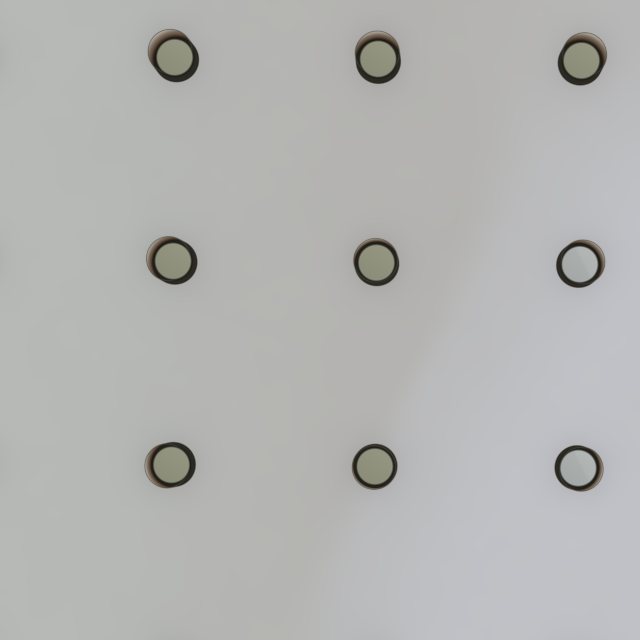
Write a WebGL 1 fragment shader that draws this pattern.

```glsl
precision highp float;
// A pale sheet pierced by a square grid of round holes, each with a disc at its bottom.
// Every hole is a front rim and a back rim shifted by parallax: the exposed near wall
// is lit brown and the far wall dark. A soft curved edge of cool light crosses the sheet.

uniform vec2 u_resolution;

#define PITCH 0.324                   // hole spacing, in canvas heights
#define FIRST_HOLE vec2(0.2656, 0.080) // top left hole, measured from the top left
#define TILT 0.008                    // slight rotation of the grid
#define RIM_RADIUS 0.108              // radii are in units of the spacing
#define DISC_RADIUS 0.087
#define PARALLAX_START vec2(0.032, 0.041)
#define PARALLAX_STEP vec2(-0.0265, -0.024)
#define DISC_DEPTH 0.72               // share of the parallax taken by the disc
#define OLIVE vec3(0.565, 0.570, 0.490)
#define PALE_DISC vec3(0.660, 0.675, 0.668)
#define DARK_WALL vec3(0.165, 0.165, 0.140)
#define COOL_SHEET vec3(0.752, 0.757, 0.775)

vec2 gradientAt(vec2 cell) {
  float h = fract(sin(dot(cell, vec2(127.1, 311.7))) * 43758.5);
  return vec2(cos(6.2832 * h), sin(6.2832 * h));
}

float gradientNoise(vec2 p) {
  vec2 i = floor(p), f = p - i;
  vec2 w = f * f * f * (f * (f * 6.0 - 15.0) + 10.0);
  float a = dot(gradientAt(i), f);
  float b = dot(gradientAt(i + vec2(1.0, 0.0)), f - vec2(1.0, 0.0));
  float c = dot(gradientAt(i + vec2(0.0, 1.0)), f - vec2(0.0, 1.0));
  float d = dot(gradientAt(i + 1.0), f - 1.0);
  return mix(mix(a, b, w.x), mix(c, d, w.x), w.y);
}

float capsuleDistance(vec2 p, vec2 end, float radius) {
  float along = clamp(dot(p, end) / max(dot(end, end), 1e-6), 0.0, 1.0);
  return length(p - end * along) - radius;
}

float coverage(float d, float soft) {
  return 1.0 - smoothstep(-soft, soft, d);
}

// Horizontal distance past the curved edge of the cool light.
float pastLightEdge(vec2 p) {
  return p.x - 0.48 - 0.30 * smoothstep(-0.05, 0.80, 1.0 - p.y);
}

vec3 sheetColor(vec2 p) {
  vec3 left = vec3(0.715, 0.725, 0.712);
  vec3 middle = vec3(0.705, 0.702, 0.693);
  vec3 color = mix(left, middle, smoothstep(0.0, 0.65, p.x));
  float past = pastLightEdge(p);
  float blur = 0.025 + 0.10 * abs(p.y - 0.60);
  float cool = 0.45 * smoothstep(-blur, blur, past) + 0.55 * smoothstep(-0.03, 0.28, past);
  color = mix(color, COOL_SHEET, cool * mix(0.35, 1.0, smoothstep(0.0, 0.35, p.y)));
  return color + 0.004 * gradientNoise(p * 7.0) + 0.003 * gradientNoise(p * 23.0);
}

vec3 discColor(vec2 p, vec2 fromDisc) {
  float lit = smoothstep(0.05, 0.15, pastLightEdge(p)) * smoothstep(0.15, 0.36, p.y);
  vec3 color = mix(OLIVE, PALE_DISC, lit);
  color += 0.018 * dot(fromDisc, vec2(0.6, -0.8)) / DISC_RADIUS;
  // Faint reflected facet on the lit discs
  float facet = smoothstep(-0.01, 0.01, fromDisc.x - 0.5 * fromDisc.y - 0.02);
  return color + 0.022 * lit * facet;
}

void main() {
  vec2 p = gl_FragCoord.xy / u_resolution.y;
  p.y = 1.0 - p.y;

  // Grid cell and its local frame, centred on the front rim
  vec2 grid = (p - FIRST_HOLE) / PITCH;
  grid += TILT * vec2(grid.y, -grid.x);
  vec2 id = floor(grid + 0.5);
  vec2 local = grid - id;
  vec2 holeCenter = FIRST_HOLE + PITCH * (id + TILT * vec2(-id.y, id.x));
  float soft = max(1.0 / (u_resolution.y * PITCH), 0.004);

  vec2 shift = PARALLAX_START + PARALLAX_STEP * id;
  vec2 fromDisc = local - shift * DISC_DEPTH;
  float hole = capsuleDistance(local, shift, RIM_RADIUS);
  float front = length(local) - RIM_RADIUS;
  float back = length(local - shift) - RIM_RADIUS + 0.006;
  float disc = length(fromDisc) - DISC_RADIUS;

  // Sheet with a weak shadow around each opening
  vec3 color = sheetColor(p);
  color -= 0.035 * exp(-max(hole, 0.0) / 0.06);

  // Near wall fades from a pale lip through brown into the dark
  float height = clamp(back / (length(shift) + 0.006), 0.0, 1.0);
  vec3 nearWall = mix(vec3(0.11, 0.085, 0.06), vec3(0.43, 0.36, 0.29), smoothstep(0.0, 0.50, height));
  nearWall = mix(nearWall, vec3(0.68, 0.66, 0.63), smoothstep(0.40, 0.95, height));
  vec3 farWall = mix(DARK_WALL, vec3(0.30, 0.30, 0.27), smoothstep(-0.012, 0.0, hole));
  farWall *= 1.0 - 0.5 * coverage(abs(disc) - 0.006, 0.010);
  vec3 inside = mix(nearWall, farWall, coverage(back, soft * 1.5));

  // Bottom disc, then the thin dark outline of the rim
  inside = mix(inside, discColor(holeCenter, fromDisc), coverage(disc, soft * 1.3));
  float outline = coverage(abs(front + 0.002) - 0.002, soft);
  inside = mix(inside, vec3(0.27, 0.265, 0.25), 0.8 * outline * smoothstep(0.0, 0.006, disc));
  color = mix(color, inside, coverage(hole, soft));

  gl_FragColor = vec4(color, 1.0);
}
```
